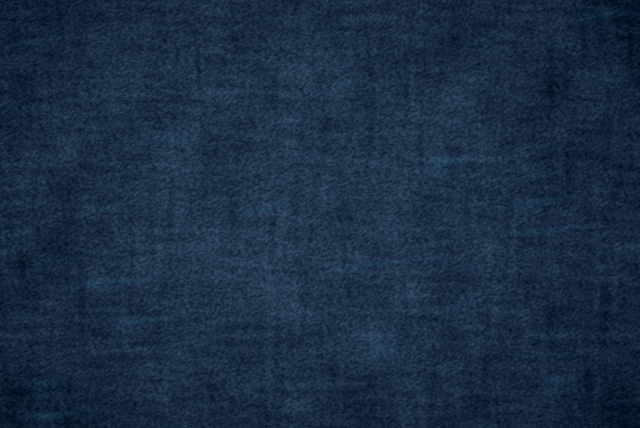
A WebGL 2 fragment shader for this texture:

```glsl
#version 300 es
precision highp float;
// Dark navy woven cloth with fine twill grain, worn slubs and a soft vignette.

uniform vec2 u_resolution;
out vec4 fragColor;

// Colour ramp from shaded to lit thread
const vec3 SHADE = vec3(0.040, 0.098, 0.178);
const vec3 LIT = vec3(0.170, 0.252, 0.350);
const vec3 FADED_TINT = vec3(-0.015, 0.015, 0.020);

// Broad light
const float MEAN_TONE = 0.49;
const vec2 LIGHT_CENTRE = vec2(0.48, 0.53);
const vec2 FALLOFF = vec2(0.60, 0.40);
const float VIGNETTE = 0.75;

// Feature frequencies, in cells per canvas height
const vec2 GRAIN_FREQ = vec2(118.0, 173.0);
const vec2 FLECK_FREQ = vec2(67.0, 89.0);
const vec2 WEFT_FREQ = vec2(11.0, 53.0);
const vec2 WARP_FREQ = vec2(47.0, 7.0);
const vec2 SLUB_FREQ = vec2(29.0, 5.0);
const vec2 CREASE_FREQ = vec2(5.0, 31.0);
const float BLOTCH_FREQ = 4.5;

// Feature strengths, in tone
const float GRAIN = 0.66;
const float FLECK = 0.34;
const float WEFT = 0.32;
const float WARP = 0.22;
const float BLOTCH = 0.28;
const float SLUB = 0.24;
const float CREASE = 0.20;
const float TWILL_ANGLE = 0.45;
const float CREASE_ANGLE = 0.12;

uint mixBits(uint n) {
  n = (n ^ (n >> 16)) * 0x7feb352du;
  n = (n ^ (n >> 15)) * 0x846ca68bu;
  return n ^ (n >> 16);
}

vec2 gradientAt(ivec2 cell) {
  uint h = mixBits(uint(cell.x) + mixBits(uint(cell.y)));
  float angle = float(h >> 8) * (6.283185 / 16777216.0);
  return vec2(cos(angle), sin(angle));
}

float gradientNoise(vec2 p) {
  ivec2 i = ivec2(floor(p));
  vec2 f = fract(p);
  vec2 w = f * f * f * (f * (f * 6.0 - 15.0) + 10.0);
  float a = dot(gradientAt(i), f);
  float b = dot(gradientAt(i + ivec2(1, 0)), f - vec2(1, 0));
  float c = dot(gradientAt(i + ivec2(0, 1)), f - vec2(0, 1));
  float d = dot(gradientAt(i + ivec2(1, 1)), f - vec2(1, 1));
  return mix(mix(a, b, w.x), mix(c, d, w.x), w.y);
}

float fbm(vec2 p) {
  float sum = 0.0;
  float amplitude = 1.0;
  for (int octave = 0; octave < 4; octave++) {
    sum += amplitude * gradientNoise(p);
    p = p * 2.03 + 17.3;
    amplitude *= 0.55;
  }
  return sum;
}

vec2 rotate(vec2 p, float angle) {
  float c = cos(angle), s = sin(angle);
  return vec2(c * p.x + s * p.y, c * p.y - s * p.x);
}

void main() {
  vec2 uv = gl_FragCoord.xy / u_resolution;
  vec2 p = gl_FragCoord.xy / u_resolution.y;

  // Light fading towards the borders
  vec2 q = 2.0 * (uv - LIGHT_CENTRE);
  float tone = MEAN_TONE + VIGNETTE * (1.0 / 3.0 - dot(q * q, FALLOFF));

  // Uneven dye and thread bands, bent slightly so no line runs straight
  float dye = fbm(p * BLOTCH_FREQ + 3.7);
  vec2 bent = p + 0.012 * vec2(gradientNoise(p * 6.0 + 40.0), gradientNoise(p * 5.0 + 70.0));
  tone += BLOTCH * dye;
  tone += WEFT * gradientNoise(bent * WEFT_FREQ + 11.0);
  tone += WARP * gradientNoise(bent * WARP_FREQ + 23.0);

  // Sparse dark warp slubs and pale weft creases
  float slub = smoothstep(0.28, 0.62, gradientNoise(bent * SLUB_FREQ + 91.0));
  float crease = smoothstep(0.25, 0.60, gradientNoise(rotate(bent, CREASE_ANGLE) * CREASE_FREQ + 57.0));
  tone += CREASE * crease - SLUB * slub;

  // Fine twill grain, softer in the shaded areas
  vec2 twill = rotate(p, TWILL_ANGLE);
  float grain = GRAIN * gradientNoise(twill * GRAIN_FREQ + 5.1)
              + FLECK * gradientNoise(twill * FLECK_FREQ + 31.0);
  tone += grain * mix(0.75, 1.1, clamp(tone, 0.0, 1.0));

  vec3 colour = mix(SHADE, LIT, clamp(tone, -0.25, 1.3));
  fragColor = vec4(max(colour + FADED_TINT * crease, 0.0), 1.0);
}
```
